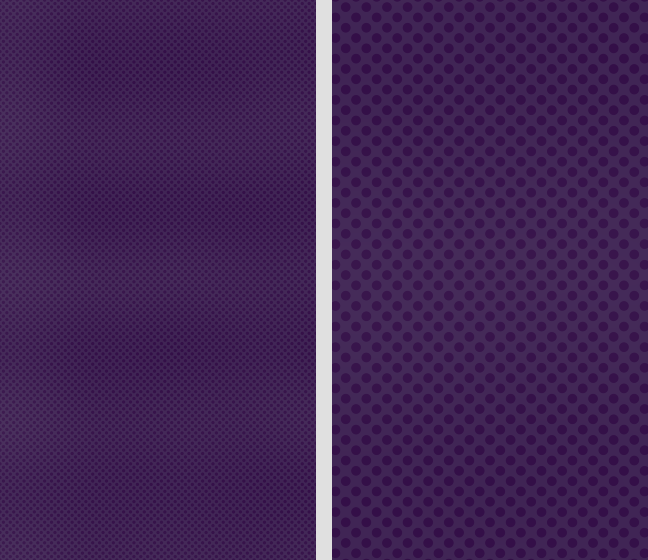
Left: the whole. Right: its middle third, enlarged.
Give the GLSL for this pattern, as a WebGL 2 fragment shader.

```glsl
#version 300 es
precision highp float;
// Fine staggered grid of dark plum dots on a muted purple ground with faint shading.

uniform vec2 u_resolution;
out vec4 fragColor;

vec2 gradientAt(vec2 cell) {
  float h = fract(sin(dot(cell, vec2(127.1, 311.7))) * 43758.5);
  return vec2(cos(6.2832 * h), sin(6.2832 * h));
}

float gradientNoise(vec2 p) {
  vec2 i = floor(p), f = fract(p);
  vec2 u = f * f * f * (f * (f * 6.0 - 15.0) + 10.0);
  float a = dot(gradientAt(i), f);
  float b = dot(gradientAt(i + vec2(1, 0)), f - vec2(1, 0));
  float c = dot(gradientAt(i + vec2(0, 1)), f - vec2(0, 1));
  float d = dot(gradientAt(i + vec2(1, 1)), f - vec2(1, 1));
  return mix(mix(a, b, u.x), mix(c, d, u.x), u.y);
}

// Distance to the nearest dot centre: one at each cell corner, one at each middle.
float staggeredDistance(vec2 p) {
  vec2 corner = fract(p + 0.5) - 0.5;
  vec2 middle = fract(p) - 0.5;
  return min(length(corner), length(middle));
}

void main() {
  vec2 uv = gl_FragCoord.xy / u_resolution;
  vec2 p = gl_FragCoord.xy / u_resolution.x;

  // 46 square cells across and about 82 down, two dots in each
  float cells = 46.0;
  float edge = 0.6 * cells / u_resolution.x;
  float dotMask = 1.0 - smoothstep(-edge, edge, staggeredDistance(p * cells) - 0.235);

  vec3 ground = vec3(0.262, 0.158, 0.342);
  vec3 plum = vec3(0.215, 0.075, 0.292);
  vec3 color = mix(ground, plum, dotMask);

  // Broad soft bands, paler towards the left edge, and slight unevenness
  float bands = 0.010 * cos(6.2832 * 3.84 * (uv.y - 0.505));
  float leftGlow = 0.026 * (1.0 - smoothstep(0.0, 0.3, uv.x)) - 0.004;
  float unevenness = 0.012 * gradientNoise(p * 3.0);
  color += (bands + leftGlow + unevenness) * vec3(0.8, 1.0, 0.7);

  fragColor = vec4(color, 1.0);
}
```
